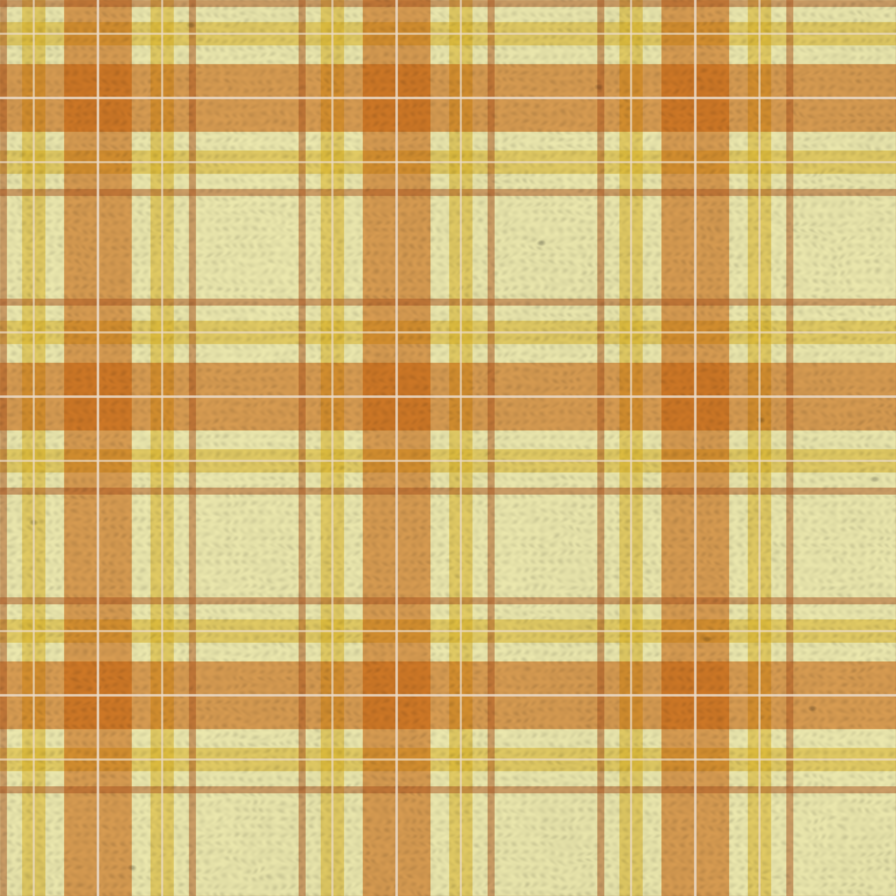
This pattern is drawn by a three.js fragment shader. Its source:

```glsl
varying vec2 vUv;

const float TAU = 6.2831853;

float hash(vec2 p) {
  vec3 q = fract(p.xyx * vec3(0.1031, 0.1030, 0.0973));
  q += dot(q, q.yzx + 33.33);
  return fract((q.x + q.y) * q.z);
}

// Value noise that wraps after a whole number of cells
float noise(vec2 uv, vec2 cells) {
  vec2 p = uv * cells, i = floor(p), f = fract(p);
  f = f * f * (3.0 - 2.0 * f);
  vec2 a = mod(i, cells), b = mod(i + 1.0, cells);
  return mix(mix(hash(a), hash(vec2(b.x, a.y)), f.x),
             mix(hash(vec2(a.x, b.y)), hash(b), f.x), f.y);
}

// Coverage of a stripe on both axes, mirrored about the sett centre
vec2 stripe(vec2 fromCentre, float offset, float halfWidth) {
  return 1.0 - smoothstep(halfWidth - 0.003, halfWidth + 0.003, abs(fromCentre - offset));
}

// Lays the vertical and then the horizontal stripe as translucent dye
vec3 dye(vec3 cloth, vec3 colour, vec2 cover) {
  return mix(mix(cloth, colour, cover.x), colour, cover.y);
}

// Coarse weave: uneven dimples between threads, plus fibre grain
float weave(vec2 uv) {
  vec2 wobble = vec2(noise(uv, vec2(40.0)), noise(uv + 0.37, vec2(40.0))) - 0.5;
  vec2 t = uv * vec2(96.0, 108.0) + wobble * 0.7;
  float row = 0.5 + 0.5 * sin(TAU * t.y);
  float column = 0.5 + 0.5 * sin(TAU * t.x + 1.2 * sin(TAU * t.y * 0.5));
  float dimple = row * column * (0.4 + 0.9 * noise(uv, vec2(90.0)));
  float grain = noise(uv, vec2(190.0, 230.0)) - 0.5;
  float patches = noise(uv, vec2(6.0)) - 0.5;
  return 1.018 - 0.085 * dimple + 0.045 * grain + 0.02 * patches;
}

// Sparse dark flecks, one candidate per cell
float flecks(vec2 uv) {
  vec2 p = uv * 16.0, cell = floor(p);
  vec2 centre = 0.3 + 0.4 * vec2(hash(cell + 3.0), hash(cell + 57.0));
  float d = length((fract(p) - centre) * vec2(0.7, 1.0));
  return step(0.95, hash(cell + 19.0)) * (1.0 - smoothstep(0.01, 0.07, d));
}

void main() {
  // Three setts each way, measured from the middle of the broad band
  vec2 sett = vec2(vUv.x, 1.0 - vUv.y) * 3.0 - 0.328;
  vec2 d = abs(fract(sett + 0.5) - 0.5);

  vec3 cloth = vec3(0.885, 0.87, 0.65);
  cloth = dye(cloth, vec3(0.81, 0.65, 0.10), 0.5 * stripe(d, 0.215, 0.039));
  cloth = dye(cloth, vec3(0.74, 0.33, 0.0), 0.53 * stripe(d, 0.0, 0.1133));
  cloth = dye(cloth, vec3(0.64, 0.31, 0.11), 0.5 * stripe(d, 0.3164, 0.0117));

  cloth *= weave(vUv);
  cloth *= 1.0 - 0.22 * flecks(vUv);

  // Fine pale threads, brightest along the broad band
  vec3 pale = vec3(0.92, 0.86, 0.79);
  cloth = dye(cloth, pale, 0.7 * stripe(d, 0.215, 0.0036));
  cloth = dye(cloth, pale, 0.85 * stripe(d, 0.0, 0.0042));

  gl_FragColor = vec4(cloth, 1.0);
}
```
